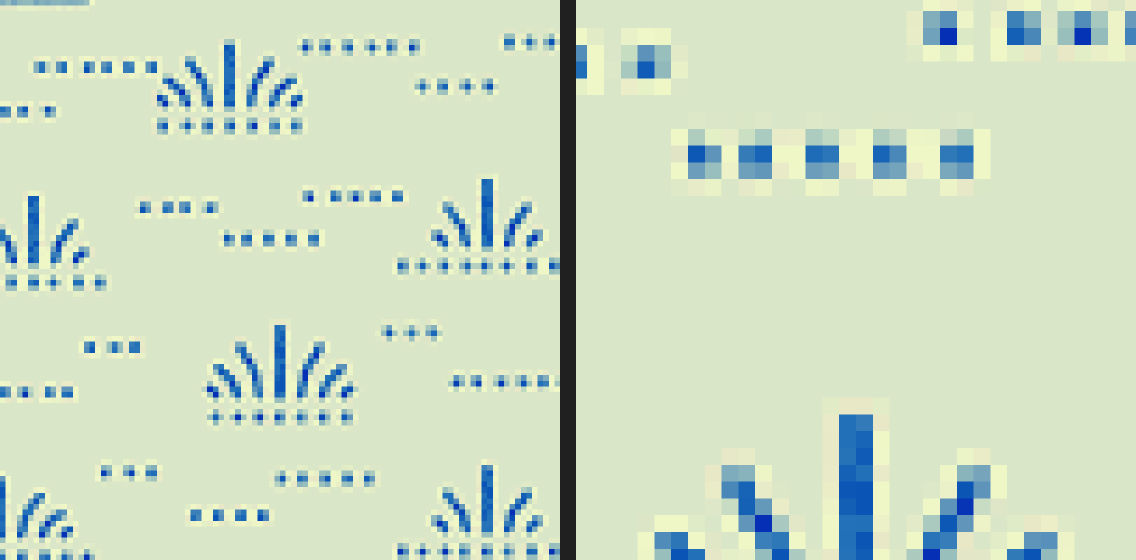
Left, the full canvas; right, a detail of the centre.
Give the GLSL for this pattern, as a WebGL 2 fragment shader.

```glsl
#version 300 es
precision highp float;
// Blocky blue grass tufts and dotted ground lines scattered on pale green.

uniform vec2 u_resolution;
out vec4 outColor;

float hash(vec2 p) {
    vec3 q = fract(vec3(p.xyx) * 0.1031);
    q += dot(q, q.yzx + 33.33);
    return fract((q.x + q.y) * q.z);
}

float segmentDistance(vec2 p, vec2 a, vec2 b) {
    vec2 pa = p - a, ba = b - a;
    return length(pa - ba * clamp(dot(pa, ba) / dot(ba, ba), 0.0, 1.0));
}

// Horizontal row of small, unevenly spaced dots, centred on the origin.
float dottedRow(vec2 p, float count, float seed) {
    float middle = 0.5 * (count - 1.0);
    float index = clamp(round(p.x / 0.0385 + middle), 0.0, count - 1.0);
    float wobble = 0.008 * (hash(vec2(index, seed)) - 0.5);
    p.x -= (index - middle) * 0.0385 + wobble;
    return length(max(abs(p) - vec2(0.003, 0.0035), 0.0)) - 0.0005;
}

// Upright blade with mirrored, outward bending blades that shrink sideways.
float tuft(vec2 p, float height, float sideBlades) {
    p.x = abs(p.x);
    float d = segmentDistance(p, vec2(0.0, 0.005), vec2(0.0, height)) - 0.0045;
    for (float k = 1.0; k <= sideBlades; k++) {
        float tip = height * (1.0 - k / (sideBlades + 0.3));
        float lean = min(0.9 * tip, 0.034);
        vec2 base = vec2(0.039 * k - 0.002, 0.005);
        vec2 bend = base + vec2(0.25 * lean, 0.5 * tip);
        d = min(d, segmentDistance(p, base, bend) - 0.0025);
        d = min(d, segmentDistance(p, bend, base + vec2(lean, tip)) - 0.0025);
    }
    return d;
}

// One tuft on its ground line, with three loose rows to its right.
float clump(vec2 p, vec2 id) {
    float kind = hash(id + 17.3);
    float large = step(0.7, kind);
    float height = mix(0.095, 0.125, hash(id + 5.1));
    float d = tuft(p, height, 2.0 + large);

    vec2 ground = p + vec2(0.0, 0.035);
    float dots = 7.0 + floor(3.0 * hash(id + 29.7));
    float line = kind < 0.15
        ? segmentDistance(ground, vec2(-0.12, 0.0), vec2(0.13, 0.0)) - 0.0045
        : dottedRow(ground, dots, kind * 91.0);
    d = min(d, line);

    for (float j = 0.0; j < 3.0; j++) {
        vec2 seed = id * 3.7 + j * 11.9;
        vec2 centre = vec2(0.25 + 0.17 * j, 0.03 + 0.075 * abs(j - 1.0));
        centre += (vec2(hash(seed), hash(seed + 7.7)) - 0.5) * vec2(0.04, 0.03);
        float count = 3.0 + floor(3.4 * hash(seed + 3.3));
        d = min(d, dottedRow(p - centre, count, hash(seed) * 57.0));
    }
    return d;
}

// Nearest clump on a staggered, jittered lattice.
float patternDistance(vec2 p) {
    vec2 spacing = vec2(0.87, 0.25);
    float row = floor((p.y - 0.04) / spacing.y);
    float d = 1.0;
    for (float j = 0.0; j <= 1.0; j++) {
        float y = row + j;
        float shift = 0.02 + 0.43 * mod(y, 2.0);
        float column = floor((p.x - shift) / spacing.x);
        for (float i = -1.0; i <= 1.0; i++) {
            vec2 id = vec2(column + i, y);
            vec2 jitter = vec2(hash(id + 41.0), hash(id + 63.0)) - 0.5;
            vec2 origin = id * spacing + vec2(shift, 0.04) + jitter * vec2(0.1, 0.05);
            origin = round(origin * 100.0) / 100.0;
            d = min(d, clump(p - origin, id));
        }
    }
    return d;
}

// Flat colour of one block: paper, cream fringe, then five depths of blue.
vec3 blockColor(vec2 block) {
    float d = patternDistance((block + 0.5) / 100.0);
    float grain = hash(block + 211.0);
    float ink = (0.0095 - d) / 0.0115 * (0.85 + 0.3 * grain);
    vec3 fringe = mix(vec3(0.91, 0.91, 0.78), vec3(0.94, 0.97, 0.78), smoothstep(0.1, 0.6, grain));
    vec3 color = mix(vec3(0.85, 0.90, 0.78), fringe, smoothstep(0.019, 0.013, d));
    color = mix(color, vec3(0.60, 0.75, 0.74), smoothstep(0.0, 0.25, ink));
    color = mix(color, vec3(0.37, 0.58, 0.73), smoothstep(0.25, 0.5, ink));
    color = mix(color, vec3(0.13, 0.44, 0.72), smoothstep(0.5, 0.72, ink));
    color = mix(color, vec3(0.04, 0.33, 0.71), smoothstep(0.72, 0.88, ink));
    return mix(color, vec3(0.02, 0.19, 0.71), smoothstep(0.88, 1.0, ink));
}

void main() {
    // Four samples per pixel smooth the block edges.
    vec3 color = vec3(0.0);
    for (int s = 0; s < 4; s++) {
        vec2 offset = vec2(s % 2, s / 2) * 0.5 - 0.25;
        vec2 uv = (gl_FragCoord.xy + offset) / u_resolution.y;
        color += blockColor(floor(uv * 100.0));
    }
    outColor = vec4(color / 4.0, 1.0);
}
```
